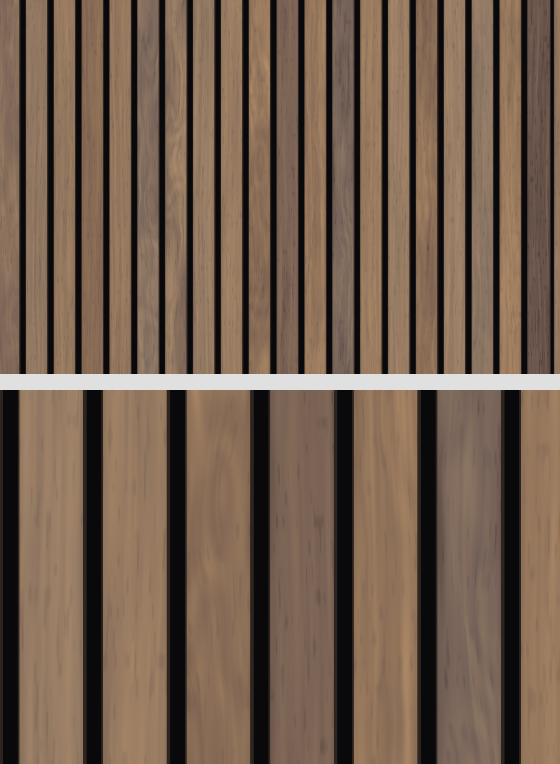
Top, the full canvas; bottom, a detail of the centre.
Reproduce this texture procedurally as a Shadertoy shader.

```glsl
#define SLATS 20.1
#define FIRST_GAP 0.824
#define HALF_GAP 0.088
#define BEVEL 0.035
#define RING_COUNT 6.0
#define FIBRE_COUNT 13.0
#define PORE_COUNT 26.0

const vec3 GAP_COLOUR = vec3(0.035, 0.037, 0.045);
const vec3 BEVEL_COLOUR = vec3(0.18, 0.14, 0.12);
const vec3 WOOD_DEEP = vec3(0.35, 0.27, 0.23);
const vec3 WOOD_DARK = vec3(0.47, 0.38, 0.33);
const vec3 WOOD_MID = vec3(0.54, 0.44, 0.36);
const vec3 WOOD_LIGHT = vec3(0.63, 0.51, 0.40);

// Base tone of each slat, and how strongly its grain swirls
const float TONE[21] = float[21](
    0.66, 0.80, 0.84, 0.58, 0.82, 0.66, 0.76, 0.88, 0.90, 0.84, 0.40,
    0.84, 0.48, 0.92, 0.92, 0.68, 0.96, 0.82, 0.84, 0.20, 0.82);
const float FIGURE[21] = float[21](
    0.6, 0.1, 0.25, 0.2, 0.1, 0.8, 1.0, 0.1, 0.1, 1.0, 0.2,
    0.5, 0.7, 0.1, 0.1, 0.8, 0.05, 0.3, 0.45, 0.1, 0.1);

float hash(vec2 p) {
    vec3 q = fract(p.xyx * 0.1031);
    q += dot(q, q.yzx + 33.33);
    return fract((q.x + q.y) * q.z);
}

float noise(vec2 p) {
    vec2 cell = floor(p), f = fract(p);
    f = f * f * (3.0 - 2.0 * f);
    float near = mix(hash(cell), hash(cell + vec2(1, 0)), f.x);
    float far = mix(hash(cell + vec2(0, 1)), hash(cell + vec2(1, 1)), f.x);
    return mix(near, far, f.y);
}

float fbm(vec2 p) {
    float sum = 0.0, weight = 0.55;
    for (int i = 0; i < 3; i++) {
        sum += weight * noise(p);
        p = p * 2.03 + 7.1;
        weight *= 0.45;
    }
    return sum;
}

vec3 woodRamp(float tone) {
    float s = clamp(tone, 0.0, 1.15) * 3.0;
    vec3 colour = mix(WOOD_DEEP, WOOD_DARK, min(s, 1.0));
    colour = mix(colour, WOOD_MID, clamp(s - 1.0, 0.0, 1.0));
    return mix(colour, WOOD_LIGHT, max(s - 2.0, 0.0));
}

// u runs across the slat, y along it
vec3 wood(float u, float y, float id, float tone, float figure) {
    vec2 seed = vec2(id * 17.3 + 60.0, id * 9.7 + 40.0);
    float field = fbm(vec2(u * 1.3, y * 4.5) + seed);

    // Swirling rings over broad stains
    float rings = sin(6.2832 * (field * RING_COUNT + u * 0.8));
    float stain = smoothstep(0.3, 0.65, fbm(vec2(u * 1.6 + field, y * 3.2) + seed.yx));
    tone += figure * (0.09 * rings + 0.42 * (stain - 0.6));

    // Fibres bend with the rings; pores are short dark dashes
    float bent = u + figure * 0.7 * field + 0.06 * sin(y * 5.0 + id);
    float fibre = noise(vec2(bent * FIBRE_COUNT, y * 3.0) + seed);
    float strand = noise(vec2(bent * PORE_COUNT, y * 14.0) + seed.yx);
    float pore = smoothstep(0.68, 0.95, noise(vec2(bent * PORE_COUNT, y * 45.0) + seed));
    tone += 0.24 * (fibre - 0.5) + 0.16 * (strand - 0.5) - 0.16 * pore;

    // Cooler or warmer hue per slat
    float warmth = (hash(seed) - 0.5) * 0.035;
    return woodRamp(tone) + vec3(warmth, 0.0, -warmth);
}

void mainImage(out vec4 fragColor, in vec2 fragCoord) {
    vec2 uv = fragCoord / iResolution.xy;
    float across = uv.x * SLATS - FIRST_GAP;
    float id = floor(across), u = fract(across);
    float pixel = SLATS / iResolution.x;

    int slat = clamp(int(id) + 1, 0, 20);
    vec3 colour = wood(u, uv.y, id, TONE[slat], FIGURE[slat]);

    // Distance from the nearest gap's border; the last gap is narrower
    float halfGap = HALF_GAP * (across > 18.5 ? 0.55 : 1.0);
    float inset = min(u, 1.0 - u) - halfGap;

    // Rounded shoulder, dark bevel, then the gap
    colour *= mix(0.9, 1.0, smoothstep(0.0, 0.12, inset));
    float bevel = BEVEL * (u > 0.5 ? 1.2 : 0.6);
    colour = mix(BEVEL_COLOUR, colour, smoothstep(-0.5 * pixel, 0.5 * pixel, inset - bevel));
    colour = mix(GAP_COLOUR, colour, smoothstep(-0.5 * pixel, 0.5 * pixel, inset));

    fragColor = vec4(colour, 1.0);
}
```
